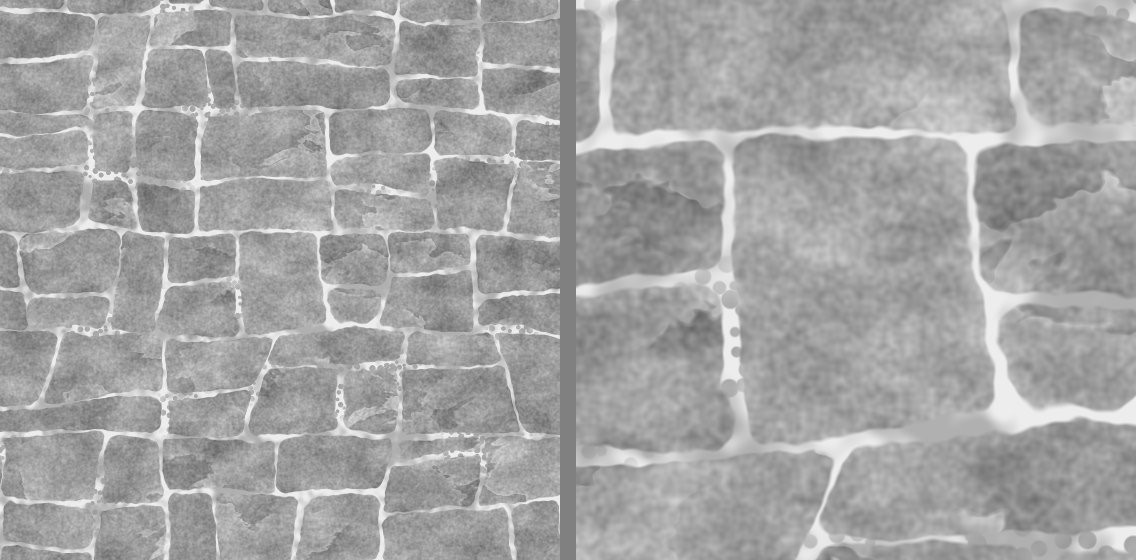
Left, the full canvas; right, a detail of the centre.
This texture map is drawn by a Shadertoy shader. Its source:

```glsl
vec2 hash2(vec2 p) {
    vec3 q = fract(p.xyx * vec3(.1031, .1030, .0973));
    q += dot(q, q.yzx + 33.33);
    return fract((q.xx + q.yz) * q.zy);
}

float corner(vec2 cell, vec2 offset) {
    return dot(hash2(cell) * 2. - 1., offset);
}

float gradientNoise(vec2 p) {
    vec2 i = floor(p), f = p - i, u = f * f * f * (f * (f * 6. - 15.) + 10.);
    vec2 x = vec2(1, 0), y = vec2(0, 1);
    return mix(mix(corner(i, f), corner(i + x, f - x), u.x),
               mix(corner(i + y, f - y), corner(i + 1., f - 1.), u.x), u.y);
}

float fbm(vec2 p) {
    float sum = 0., amp = .5;
    for (int i = 0; i < 5; i++) {
        sum += amp * gradientNoise(p);
        p = mat2(1.6, 1.2, -1.2, 1.6) * p + 7.3;
        amp *= .55;
    }
    return sum;
}

// Wavy border number i between courses or blocks, t runs along it
float border(float i, float t, float size, float seed) {
    return size * (i + .4 * (hash2(vec2(i, seed)).x - .5))
         + .035 * gradientNoise(vec2(t * 3.5, i * 7.7 + seed));
}

float borderIndex(float v, float t, float size, float seed) {
    float i = floor(v / size);
    if (v < border(i, t, size, seed)) return i - 1.;
    return v > border(i + 1., t, size, seed) ? i + 1. : i;
}

// Distance to the nearest joint; seed identifies the stone
float masonry(vec2 p, out vec2 seed) {
    vec2 size = vec2(.36, .2);
    float row = borderIndex(p.y, p.x, size.y, 3.);
    float rowSeed = row * 5. + 40.;
    float col = borderIndex(p.x, p.y, size.x, rowSeed);
    vec4 gap = vec4(p.x - border(col, p.y, size.x, rowSeed),
                    border(col + 1., p.y, size.x, rowSeed) - p.x,
                    p.y - border(row, p.x, size.y, 3.),
                    border(row + 1., p.x, size.y, 3.) - p.y);
    vec2 lo = vec2(border(col, 0., size.x, rowSeed), border(row, (col + .5) * size.x, size.y, 3.));
    vec2 hi = vec2(border(col + 1., 0., size.x, rowSeed), border(row + 1., (col + .5) * size.x, size.y, 3.));
    seed = vec2(col, row) + 20.;

    // Split each block into stones by tilted cuts
    for (int k = 0; k < 4; k++) {
        vec2 r = hash2(seed), r2 = hash2(seed + 51.), extent = hi - lo, mid = (lo + hi) * .5;
        if (extent.x * extent.y < mix(.012, .038, r2.x)) break;
        bool upright = extent.x > extent.y * mix(1.2, 2.4, r.x);
        vec2 cut = mix(lo, hi, mix(.32, .68, r.y));
        float side = upright ? p.x - cut.x - (r2.y - .5) * .6 * (p.y - mid.y)
                             : p.y - cut.y - (r2.y - .5) * .2 * (p.x - mid.x);
        if (upright) {
            if (side > 0.) { gap.x = side; lo.x = cut.x; }
            else { gap.y = -side; hi.x = cut.x; }
        } else {
            if (side > 0.) { gap.z = side; lo.y = cut.y; }
            else { gap.w = -side; hi.y = cut.y; }
        }
        seed = floor(r * 97.) + (side > 0. ? vec2(131, 17) : vec2(29, 211));
    }

    // Round the corners
    vec2 near = min(gap.xz, gap.yw);
    float radius = mix(.008, .028, hash2(seed + 9.).x);
    return max(min(near.x, near.y) - radius, 0.) + radius - length(max(radius - near, 0.));
}

// Small stones wedged in the mortar
float chips(vec2 p) {
    vec2 cell = floor(p);
    float nearest = 9.;
    for (int y = -1; y <= 1; y++)
        for (int x = -1; x <= 1; x++) {
            vec2 c = cell + vec2(x, y), r = hash2(c + 300.);
            nearest = min(nearest, length(p - c - r) - .2 - .25 * r.x);
        }
    return 1. - smoothstep(-.06, .06, nearest);
}

// Flaked ledges: sharp on one side, fading on the other
float ledges(vec2 p) {
    float n = fbm(p * vec2(7, 11) + .5 * gradientNoise(p * 9.));
    float lit = smoothstep(0., .012, n) * exp(-14. * n);
    float shade = smoothstep(0., .012, -n) * exp(14. * n);
    return (lit - .6 * shade) * smoothstep(0., .25, gradientNoise(p * 6. + 4.));
}

void mainImage(out vec4 fragColor, in vec2 fragCoord) {
    vec2 uv = fragCoord / iResolution.y;
    vec2 wobble = vec2(gradientNoise(uv * 7.), gradientNoise(uv * 7. + 31.)) * .016
                + vec2(gradientNoise(uv * 26.), gradientNoise(uv * 26. + 47.)) * .006
                + vec2(gradientNoise(uv * 85.), gradientNoise(uv * 85. + 13.)) * .003;
    vec2 seed;
    float d = masonry(uv + wobble, seed);

    // Stone face: tone, blotches, ledges and grain
    vec2 q = uv + hash2(seed + 5.) * 9.;
    float stone = .6 + .06 * (hash2(seed).x - .5) + .1 * gradientNoise(q * 5.)
                + .3 * fbm(q * vec2(15, 21)) + .13 * ledges(q)
                + .1 * gradientNoise(uv * 110.) + .1 * gradientNoise(uv * 210.);

    // Mortar of changing width and whiteness
    float rubble = smoothstep(.05, .3, gradientNoise(uv * 8. + 60.));
    float halfWidth = max(.0008, .0034 + .008 * gradientNoise(uv * 10. + 20.) + .003 * rubble);
    float white = gradientNoise(uv * 13. + 80.) + .6 * gradientNoise(uv * 60.);
    float mortar = mix(.69, .93, smoothstep(-.35, .25, white));
    mortar = mix(mortar, .62 + .1 * gradientNoise(uv * 90.), .85 * rubble * chips(uv * 75.));

    // Worn light rim and patchy dark edge around each stone
    float inset = max(d - halfWidth, 0.);
    stone += .08 * exp(-inset / .005) * smoothstep(-.3, .3, white);
    stone -= .11 * exp(-inset / .004) * smoothstep(-.05, .3, gradientNoise(uv * 18. + 9.));

    float tone = mix(mortar, stone, smoothstep(-.0014, .0014, d - halfWidth));
    fragColor = vec4(vec3(clamp(tone, 0., 1.)), 1);
}
```
